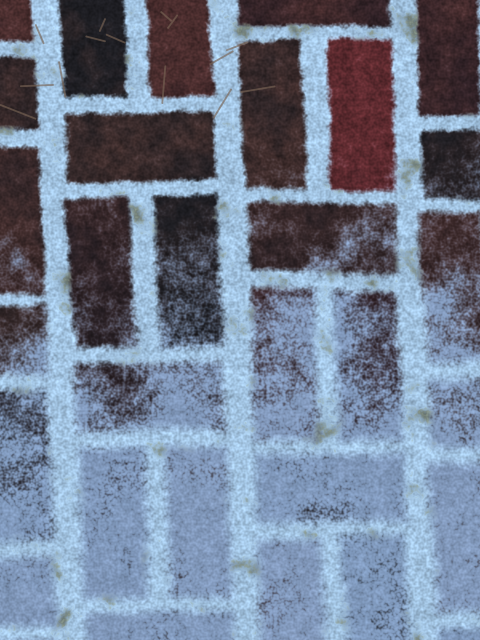
Reproduce this texture procedurally as a Shadertoy shader.

```glsl
const float COLUMN_WIDTH = 0.276;
const float ROW_PERIOD = 0.389;
const float LEAN = 0.04;
const vec2 FLAT_HALF = vec2(0.116, 0.053);
const vec2 UPRIGHT_HALF = vec2(0.049, 0.117);
const vec4 COLUMN_SHIFT = vec4(0.148, 0.232, 0.374, 0.257);

const vec3 CHARCOAL = vec3(0.12, 0.12, 0.14);
const vec3 BROWN = vec3(0.25, 0.18, 0.175);
const vec3 RED = vec3(0.40, 0.17, 0.19);
const vec3 DUST = vec3(0.53, 0.64, 0.79);
const vec3 SNOW = vec3(0.65, 0.785, 0.905);
const vec3 MOSS = vec3(0.37, 0.39, 0.31);
const vec3 STRAW = vec3(0.47, 0.39, 0.33);

vec2 hash2(vec2 p) {
    vec3 q = fract(p.xyx * vec3(0.1031, 0.1030, 0.0973));
    q += dot(q, q.yzx + 33.33);
    return fract((q.xx + q.yz) * q.zy);
}

float corner(vec2 cell, vec2 offset) {
    float angle = 6.2832 * hash2(cell).x;
    return dot(vec2(cos(angle), sin(angle)), offset);
}

float gradientNoise(vec2 p) {
    vec2 i = floor(p), f = fract(p);
    vec2 w = f * f * f * (f * (f * 6.0 - 15.0) + 10.0);
    vec2 e = vec2(1.0, 0.0);
    return 1.4 * mix(mix(corner(i, f), corner(i + e, f - e), w.x),
                     mix(corner(i + e.yx, f - e.yx), corner(i + 1.0, f - 1.0), w.x), w.y);
}

float fbm(vec2 p) {
    float sum = 0.0, weight = 0.6;
    for (int i = 0; i < 4; i++) {
        sum += weight * gradientNoise(p);
        p = mat2(1.6, 1.2, -1.2, 1.6) * p + 7.3;
        weight *= 0.5;
    }
    return sum;
}

// Rounded box, slightly shifted and turned by its seed
float brickDistance(vec2 p, vec2 halfSize, vec2 seed) {
    vec2 jitter = hash2(seed * 17.0 + 41.0) - 0.5;
    p += 0.007 * jitter + 0.035 * (jitter.x + jitter.y) * vec2(-p.y, p.x);
    vec2 q = abs(p) - halfSize + 0.005;
    return length(max(q, 0.0)) + min(max(q.x, q.y), 0.0) - 0.005;
}

// Edge distance, brick seed in yz
vec3 paving(vec2 p, out vec2 center) {
    float u = (p.x - 0.073 - LEAN * p.y) / COLUMN_WIDTH;
    float column = floor(u) + 1.0;
    float v = (p.y - COLUMN_SHIFT[clamp(int(column), 0, 3)]) / ROW_PERIOD;
    float x = (fract(u) - 0.5) * COLUMN_WIDTH;
    float side = x < 0.0 ? -1.0 : 1.0;

    vec2 flatPos = vec2(x, (fract(v + 0.5) - 0.5) * ROW_PERIOD);
    vec2 uprightPos = vec2(x - side * 0.067, (fract(v) - 0.5) * ROW_PERIOD);
    vec2 flatSeed = vec2(column, 3.0 * floor(v + 0.5));
    vec2 uprightSeed = vec2(column + 5.0 * side, 3.0 * floor(v) + 1.0);
    float a = brickDistance(flatPos, FLAT_HALF, flatSeed);
    float b = brickDistance(uprightPos, UPRIGHT_HALF, uprightSeed);
    center = p - (a < b ? flatPos : uprightPos);
    return a < b ? vec3(a, flatSeed) : vec3(b, uprightSeed);
}

float segmentDistance(vec2 p, vec2 a, vec2 along) {
    vec2 q = p - a;
    return length(q - along * clamp(dot(q, along) / dot(along, along), 0.0, 1.0));
}

// Dry stalks scattered around a point
float stalks(vec2 p, vec2 around, float pixel) {
    float mask = 0.0;
    for (int i = 0; i < 16; i++) {
        vec2 h = hash2(vec2(float(i) * 7.0, 19.0));
        vec2 start = around + (h - 0.5) * vec2(0.42, 0.14);
        float angle = 6.2832 * fract(h.x * 13.0 + h.y * 5.0);
        vec2 along = mix(0.02, 0.06, h.y) * vec2(cos(angle), sin(angle));
        float d = segmentDistance(p, start, along);
        mask = max(mask, 1.0 - smoothstep(0.0004, 0.0009 + pixel, d));
    }
    return mask;
}

void mainImage(out vec4 fragColor, in vec2 fragCoord) {
    float pixel = 1.0 / iResolution.y;
    vec2 p = vec2(fragCoord.x, iResolution.y - fragCoord.y) * pixel;

    // Surface noise from broad patches to fine crystals
    float patches = fbm(p * 9.0);
    float mottling = fbm(p * 38.0 + 11.0);
    float grain = 0.6 * gradientNoise(p * 240.0) + 0.6 * gradientNoise(p * 125.0 + 5.0);

    vec2 center;
    vec2 warp = 0.005 * vec2(gradientNoise(p * 6.0), gradientNoise(p * 6.0 + 31.0));
    vec3 brick = paving(p + warp, center);
    float edge = brick.x + 0.006 * mottling + 0.0025 * grain;

    // Wet brick faces
    vec2 tone = hash2(brick.yz * 13.0 + 71.0);
    vec3 color = mix(CHARCOAL, BROWN, clamp(tone.x + 0.7 * patches + 0.4 * mottling, 0.0, 1.0));
    float redness = 1.0 - smoothstep(0.03, 0.09, distance(center, vec2(0.565, 0.185)));
    color = mix(color, RED, clamp(redness + 0.3 * tone.y * tone.y + 0.5 * patches * redness, 0.0, 0.85));
    color *= 1.0 + 0.3 * grain + 0.25 * mottling;

    // Frost thickens downwards and to the right
    float cover = smoothstep(0.2, 0.82, p.y + 0.22 * (p.x - 0.37) + 0.2 * patches);
    float dusting = smoothstep(0.1, 1.0, 1.1 * cover + 0.55 * cover * patches
                             + 0.3 * mottling + 0.35 * grain * (0.4 + cover));
    color = mix(color, DUST * (1.0 + 0.16 * grain + 0.1 * mottling), 0.9 * dusting);

    // Snow-filled joints with mossy flecks
    float softness = mix(0.0035, 0.011, cover) + pixel;
    float joint = smoothstep(-softness, softness, edge);
    vec3 snow = SNOW * (0.98 + 0.2 * grain + 0.12 * mottling + 0.05 * patches);
    float moss = smoothstep(0.22, 0.7, fbm(p * 13.0 + 53.0) + 0.45 * mottling + 0.25 * grain);
    snow = mix(snow, MOSS * (1.0 + 0.4 * grain), 0.75 * moss);
    color = mix(color, snow, joint);

    color = mix(color, STRAW, 0.65 * stalks(p, vec2(0.17, 0.1), pixel));
    fragColor = vec4(clamp(color, 0.0, 1.0), 1.0);
}
```
